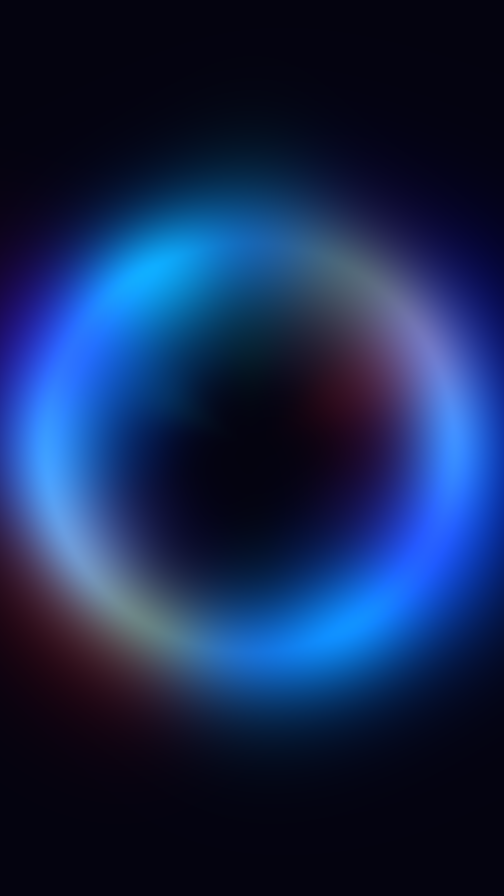
A Shadertoy shader for this background:

```glsl
const float TAU = 6.2831853;
const int STOPS = 12;               // colour stops around the ring
const vec2 CENTRE = vec2(0.497, 0.5);
const float RADIUS = 0.405;         // ridge radius, in canvas widths
const float INNER_REACH = 0.12;     // distance from ridge to inner stops
const float OUTER_REACH = 0.10;     // distance from ridge to outer stops
const float FALLOFF = 1.6;          // shape of the radial fade
const float STOP_FOCUS = 2.0;       // angular sharpness of each stop
const float CORE_RADIUS = 0.2;      // dark middle
const vec3 NIGHT = vec3(0.014, 0.011, 0.06);

// Stops run counterclockwise from the right.
const vec3 RIDGE[STOPS] = vec3[STOPS](
    vec3(0.20, 0.60, 1.00), vec3(0.48, 0.45, 0.72), vec3(0.32, 0.40, 0.34),
    vec3(0.05, 0.34, 0.64), vec3(0.03, 0.76, 1.00), vec3(0.17, 0.37, 1.00),
    vec3(0.20, 0.64, 1.00), vec3(0.45, 0.60, 0.80), vec3(0.43, 0.50, 0.36),
    vec3(0.05, 0.40, 0.80), vec3(0.04, 0.62, 1.00), vec3(0.14, 0.30, 1.00));

const vec3 INNER[STOPS] = vec3[STOPS](
    vec3(0.14, 0.13, 0.34), vec3(0.33, 0.17, 0.25), vec3(0.18, 0.19, 0.20),
    vec3(0.02, 0.23, 0.34), vec3(0.01, 0.38, 0.55), vec3(0.04, 0.30, 0.66),
    vec3(0.04, 0.27, 0.54), vec3(0.16, 0.20, 0.38), vec3(0.11, 0.13, 0.19),
    vec3(0.01, 0.17, 0.31), vec3(0.02, 0.22, 0.46), vec3(0.09, 0.12, 0.46));

const vec3 OUTER[STOPS] = vec3[STOPS](
    vec3(0.03, 0.20, 0.60), vec3(0.12, 0.16, 0.48), vec3(0.13, 0.11, 0.20),
    vec3(0.01, 0.22, 0.34), vec3(0.01, 0.27, 0.42), vec3(0.14, 0.09, 0.56),
    vec3(0.10, 0.20, 0.56), vec3(0.28, 0.17, 0.20), vec3(0.27, 0.15, 0.12),
    vec3(0.01, 0.21, 0.38), vec3(0.01, 0.28, 0.50), vec3(0.03, 0.20, 0.62));

// Signed angular distance to a stop, in units of the stop spacing
float stopDistance(float position, float stop) {
    float count = float(STOPS);
    return mod(position - stop + 0.5 * count, count) - 0.5 * count;
}

// Fades each channel so that it meets the side colour at the given reach
vec3 radialFade(vec3 ridge, vec3 side, float offset, float reach) {
    vec3 ratio = clamp(side / ridge, 0.01, 0.95);
    return ridge * pow(ratio, vec3(pow(offset / reach, FALLOFF)));
}

void mainImage(out vec4 fragColor, in vec2 fragCoord) {
    vec2 p = (fragCoord - CENTRE * iResolution.xy) / iResolution.x;
    float radius = length(p);
    float position = atan(p.y, p.x + 1e-6) / TAU * float(STOPS);

    // Blend the stops around the ring
    vec3 ridge = vec3(0.0), inner = vec3(0.0), outer = vec3(0.0);
    float total = 0.0;
    for (int i = 0; i < STOPS; i++) {
        float d = stopDistance(position, float(i));
        float weight = exp(-STOP_FOCUS * d * d);
        ridge += RIDGE[i] * weight;
        inner += INNER[i] * weight;
        outer += OUTER[i] * weight;
        total += weight;
    }

    // Glow on either side of the ridge
    bool inside = radius < RADIUS;
    vec3 glow = radialFade(ridge / total, (inside ? inner : outer) / total,
                           abs(radius - RADIUS),
                           inside ? INNER_REACH : OUTER_REACH);
    glow *= smoothstep(0.0, CORE_RADIUS, radius);

    fragColor = vec4(min(NIGHT + glow, 1.0), 1.0);
}
```
